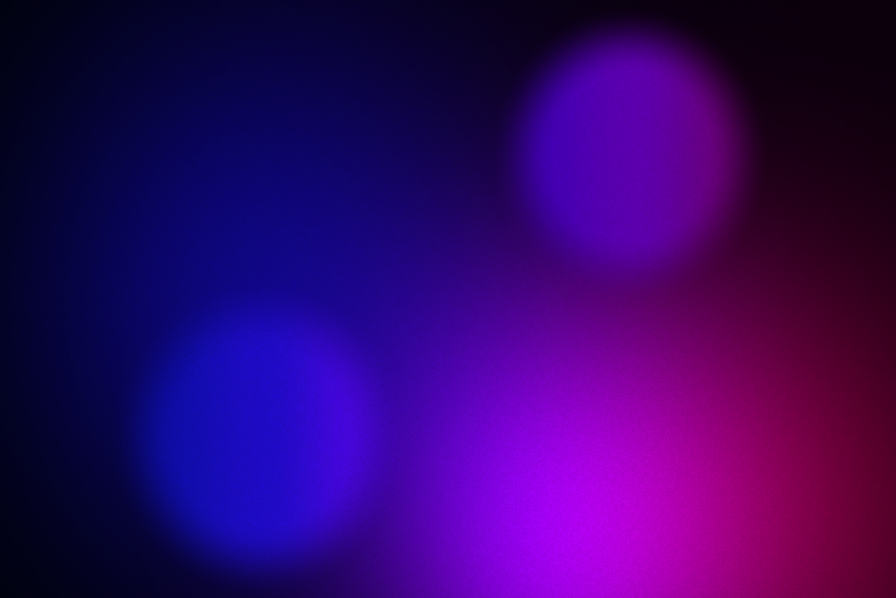
This background is drawn by a Shadertoy shader. Its source:

```glsl
// Blurred neon backdrop: two soft discs over blue, violet and crimson glows.

// Positions and sizes are in units of the canvas height (x spans 0 to 1.5).
const float ASPECT = 1.5;

// Wide background glows: centre, spread, colour
const vec2 BLUE_POS = vec2(0.45, 0.50);
const vec2 BLUE_SPREAD = vec2(0.28, 0.33);
const vec3 BLUE_GLOW = vec3(0.04, 0.02, 0.48);

const vec2 VIOLET_POS = vec2(0.93, 0.10);
const vec2 VIOLET_SPREAD = vec2(0.22, 0.30);
const vec3 VIOLET_GLOW = vec3(0.36, 0.00, 0.78);

const vec2 CRIMSON_POS = vec2(1.22, 0.14);
const vec2 CRIMSON_SPREAD = vec2(0.28, 0.31);
const vec3 CRIMSON_GLOW = vec3(0.46, 0.00, 0.14);

// Faint base light, from the left side to the right
const vec3 AMBIENT_LEFT = vec3(0.00, 0.005, 0.02);
const vec3 AMBIENT_RIGHT = vec3(0.035, 0.00, 0.045);

// Lower disc
const vec2 LOW_POS = vec2(0.434, 0.268);
const vec2 LOW_RADIUS = vec2(0.203, 0.218);
const vec3 LOW_LEFT = vec3(0.05, 0.05, 0.64);
const vec3 LOW_MID = vec3(0.12, 0.04, 0.77);
const vec3 LOW_RIGHT = vec3(0.30, 0.02, 0.88);

// Upper disc
const vec2 HIGH_POS = vec2(1.055, 0.740);
const vec2 HIGH_RADIUS = vec2(0.192, 0.205);
const vec3 HIGH_LEFT = vec3(0.25, 0.00, 0.70);
const vec3 HIGH_MID = vec3(0.36, 0.00, 0.68);
const vec3 HIGH_RIGHT = vec3(0.41, 0.00, 0.46);

const float EDGE_BLUR = 0.34;     // as a fraction of the disc radius
const float GRAIN_CELLS = 342.0;  // grain cells per canvas height
const float GRAIN_AMOUNT = 0.015;

float hash(vec2 cell) {
    return fract(sin(dot(cell, vec2(12.9898, 78.233))) * 43758.5453);
}

float glow(vec2 p, vec2 centre, vec2 spread) {
    vec2 q = (p - centre) / spread;
    return exp(-0.5 * dot(q, q));
}

// Blends a blurred ellipse with a three-stop horizontal gradient.
vec3 addDisc(vec3 base, vec2 p, vec2 centre, vec2 radius,
             vec3 left, vec3 mid, vec3 right) {
    vec2 q = (p - centre) / radius;
    float cover = 1.0 - smoothstep(1.0 - EDGE_BLUR, 1.0 + EDGE_BLUR * 0.7, length(q));
    vec3 tint = mix(left, mid, smoothstep(-0.9, 0.1, q.x));
    tint = mix(tint, right, smoothstep(0.0, 0.95, q.x));
    return mix(base, tint, cover);
}

void mainImage(out vec4 fragColor, in vec2 fragCoord) {
    vec2 uv = fragCoord / iResolution.xy;
    vec2 p = uv * vec2(ASPECT, 1.0);

    // Background light
    vec3 color = mix(AMBIENT_LEFT, AMBIENT_RIGHT, uv.x);
    color += BLUE_GLOW * glow(p, BLUE_POS, BLUE_SPREAD);
    color += VIOLET_GLOW * glow(p, VIOLET_POS, VIOLET_SPREAD);
    color += CRIMSON_GLOW * glow(p, CRIMSON_POS, CRIMSON_SPREAD);

    // Soft discs
    color = addDisc(color, p, LOW_POS, LOW_RADIUS, LOW_LEFT, LOW_MID, LOW_RIGHT);
    color = addDisc(color, p, HIGH_POS, HIGH_RADIUS, HIGH_LEFT, HIGH_MID, HIGH_RIGHT);

    // Fine grain, scaled by the light so that dark areas stay clean
    float grain = hash(floor(p * GRAIN_CELLS)) - 0.5;
    color += color * grain * GRAIN_AMOUNT * 4.0;

    fragColor = vec4(clamp(color, 0.0, 1.0), 1.0);
}
```
